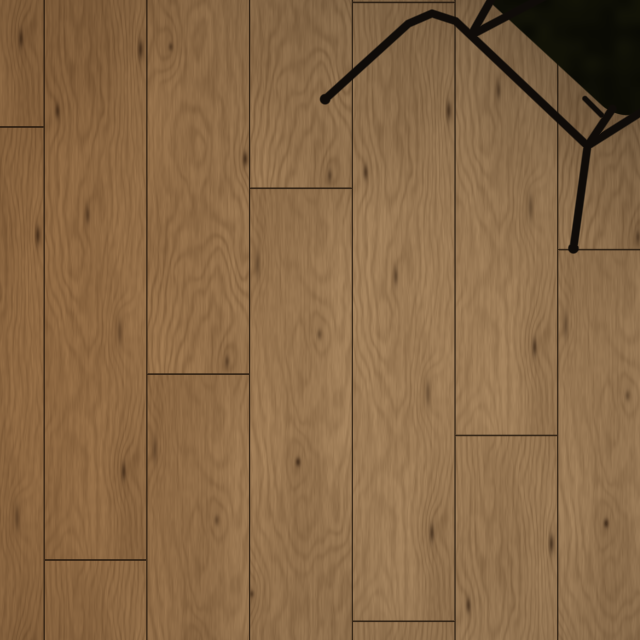
Reproduce this texture procedurally as a Shadertoy shader.

```glsl
const float PLANK_WIDTH = 0.1605;
const float PLANK_LENGTH = 0.967;
const float FIRST_SEAM = 0.069;
const float FIRST_JOINT = -0.1654;
const float JOINT_STEP = 0.2904;
const float SEAM_HALF = 0.0010;
const float JOINT_HALF = 0.0013;
const float RING_COUNT = 21.0;
const float LEG_RADIUS = 0.0062;
const int KNOTS = 5;
const vec3 WOOD_DARK = vec3(0.45, 0.335, 0.215);
const vec3 WOOD_LIGHT = vec3(0.65, 0.52, 0.37);
const vec3 KNOT_COLOR = vec3(0.25, 0.17, 0.10);
const vec3 SEAM_COLOR = vec3(0.17, 0.12, 0.07);
const vec3 METAL = vec3(0.06, 0.045, 0.03);
const vec3 CUSHION = vec3(0.055, 0.055, 0.02);

float hash(vec2 p) {
    vec3 q = fract(p.xyx * 0.1031);
    q += dot(q, q.yzx + 33.33);
    return fract((q.x + q.y) * q.z);
}

float noise(vec2 p) {
    vec2 i = floor(p), f = fract(p);
    f = f * f * (3.0 - 2.0 * f);
    return mix(mix(hash(i), hash(i + vec2(1, 0)), f.x),
               mix(hash(i + vec2(0, 1)), hash(i + vec2(1, 1)), f.x), f.y);
}

float segment(vec2 p, vec2 a, vec2 b) {
    vec2 d = b - a;
    return length(p - a - d * clamp(dot(p - a, d) / dot(d, d), 0.0, 1.0));
}

// q is measured in plank widths, centred across the plank
vec3 wood(vec2 q, float kind, float tone) {
    float seed = kind * 17.0 + 5.0;
    float knotMask = 0.0, swirl = 0.0;
    for (int i = 0; i < KNOTS; i++) {
        vec2 id = vec2(seed, float(i) * 7.0 + 3.0);
        vec2 place = vec2(hash(id) - 0.5, (float(i) + hash(id + 1.7)) * 6.0 / float(KNOTS));
        vec2 d = q - place;
        float stretch = mix(0.03, 0.13, hash(id + 4.1));
        vec2 core = d / vec2(0.022, stretch);
        vec2 halo = d / vec2(0.13, 0.32);
        knotMask += exp(-dot(core, core)) * mix(0.45, 1.0, hash(id + 8.3));
        swirl += exp(-dot(halo, halo));
    }

    // Growth rings cut lengthwise: arches in the middle, lines at the sides
    bool straight = kind < 0.5;
    float depth = 0.15 + (straight ? 0.5 : 1.2) * noise(vec2(q.y * 0.55, seed));
    float pith = (straight ? -0.22 : 0.08) + 0.22 * (noise(vec2(q.y * 0.4, seed + 9.0)) - 0.5);
    float warp = 0.10 * (noise(q * vec2(5.0, 1.8) + seed) - 0.5)
               + 0.03 * (noise(q * vec2(14.0, 5.0) + seed) - 0.5);
    float radius = length(vec2(q.x - pith, depth)) + warp + 0.12 * swirl;
    float ring = 0.5 + 0.5 * cos(6.2832 * RING_COUNT * radius);
    float ringStrength = 0.10 + 0.22 * noise(q * vec2(3.0, 0.9) + seed + 20.0);

    float fibre = noise(q * vec2(60.0, 3.0) + seed) - 0.5;
    float pores = noise(q * vec2(85.0, 14.0) + seed) - 0.5;
    float patches = noise(q * vec2(2.5, 0.8) + seed + 40.0) - 0.5;
    float shade = 0.60 - ringStrength * (ring * ring - 0.375)
                + 0.22 * fibre + 0.16 * pores + 0.30 * patches
                + 0.12 * (tone - 0.5) - 0.12 * min(swirl, 1.0);
    vec3 color = mix(WOOD_DARK, WOOD_LIGHT, clamp(shade, 0.0, 1.0));
    return mix(color, KNOT_COLOR, min(knotMask, 0.85));
}

float chairFrame(vec2 p) {
    vec2 bend[6] = vec2[6](vec2(0.508, 0.845), vec2(0.638, 0.963), vec2(0.675, 0.979),
                           vec2(0.712, 0.967), vec2(0.918, 0.772), vec2(0.896, 0.612));
    float d = 1.0;
    for (int i = 0; i < 5; i++) d = min(d, segment(p, bend[i], bend[i + 1]));
    d = min(d, length(p - bend[0]) - 0.002);
    d = min(d, length(p - bend[5]) - 0.002);
    vec2 brace = vec2(0.736, 0.945);
    d = min(d, segment(p, brace, vec2(0.770, 1.005)));
    d = min(d, segment(p, brace, vec2(0.850, 1.005)));
    d = min(d, segment(p, bend[4], vec2(1.01, 0.830)));
    d = min(d, segment(p, bend[4], vec2(0.957, 0.830)));
    d = min(d, segment(p, vec2(0.914, 0.846), vec2(0.940, 0.820)) + 0.002);
    return d - LEG_RADIUS;
}

float chairSeat(vec2 p) {
    float slope = dot(p - vec2(0.762, 1.0), vec2(-0.678, -0.735));
    vec2 e = vec2(slope, 0.82 - p.y) + 0.015;
    return length(max(e, 0.0)) + min(max(e.x, e.y), 0.0) - 0.015;
}

void mainImage(out vec4 fragColor, in vec2 fragCoord) {
    vec2 p = fragCoord / iResolution.xy;
    float px = 1.0 / iResolution.y;

    // Staggered planks
    float across = (p.x - FIRST_SEAM) / PLANK_WIDTH + 1.0;
    float col = floor(across);
    float along = (p.y - FIRST_JOINT - JOINT_STEP * col) / PLANK_LENGTH;
    float row = floor(along);
    vec2 local = vec2(across - col, along - row);
    float kind = mod(col, 4.0) < 1.5 ? 0.0 : 1.0 + mod(row + floor(col / 4.0), 2.0);
    vec2 q = vec2(local.x - 0.5, local.y * PLANK_LENGTH / PLANK_WIDTH);
    vec3 color = wood(q, kind, hash(vec2(col, row) + 50.0));

    // Dark grooves between planks
    vec2 edge = (0.5 - abs(local - 0.5)) * vec2(PLANK_WIDTH, PLANK_LENGTH);
    vec2 groove = 1.0 - smoothstep(-0.6 * px, 0.6 * px, edge - vec2(SEAM_HALF, JOINT_HALF));
    color = mix(color, SEAM_COLOR, 0.9 * max(groove.x, groove.y));

    // Room light, warmer at the left, and soft shade under the chair
    vec2 fromCentre = p - vec2(0.55, 0.45);
    color *= 1.05 - 0.32 * dot(fromCentre, fromCentre);
    color *= mix(vec3(0.98, 0.91, 0.82), vec3(1.0), smoothstep(0.0, 0.6, p.x));
    float frame = chairFrame(p), seat = chairSeat(p);
    color *= 1.0 - 0.20 * exp(-max(seat, 0.0) * 6.0);

    // Chair
    vec3 cushion = CUSHION * (0.7 + 0.6 * noise(p * 40.0));
    color = mix(color, cushion, 1.0 - smoothstep(-px, px, seat));
    color = mix(color, METAL, 1.0 - smoothstep(-px, px, frame));
    fragColor = vec4(color, 1.0);
}
```
